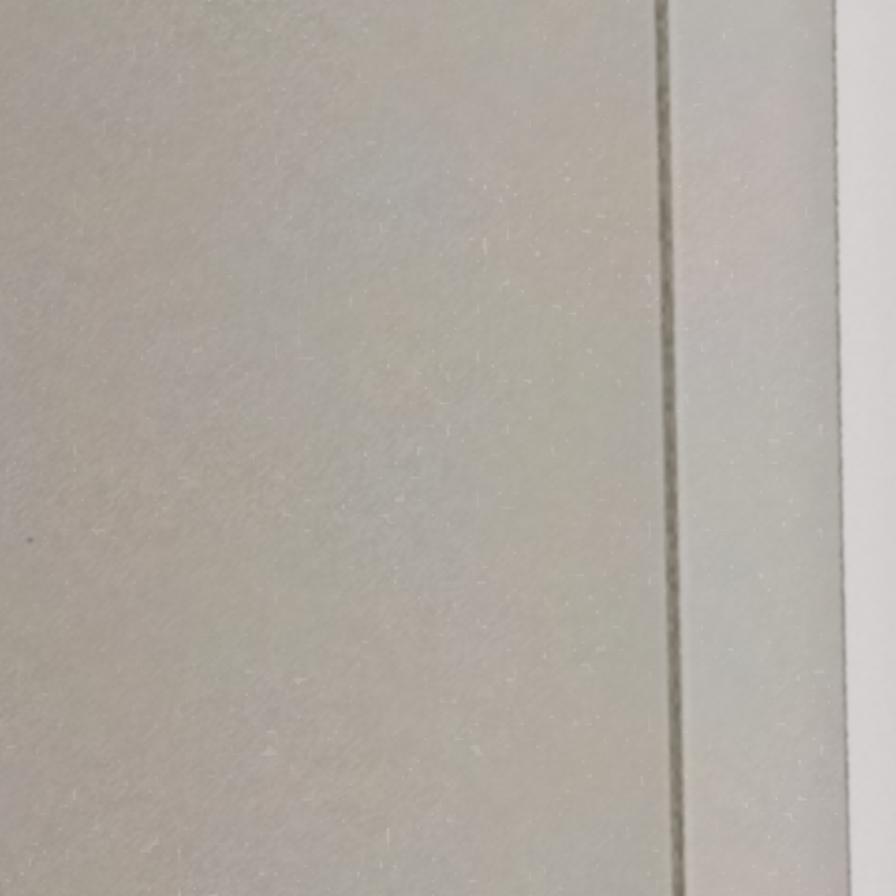
Write a three.js fragment shader that draws this texture.

```glsl
// Matte grey-beige panel with a thin vertical groove and a pale strip beyond its right edge.
#define PANEL_LEFT vec3(0.640, 0.609, 0.574)
#define PANEL_RIGHT vec3(0.688, 0.665, 0.634)
#define BORDER_COLOR vec3(0.727, 0.706, 0.684)
#define STRIP_COLOR vec3(0.832, 0.820, 0.815)
#define GROOVE_COLOR vec3(0.515, 0.490, 0.445)
#define GROOVE_HALF_WIDTH 0.0072
#define GROOVE_SOFTNESS 0.0036
#define EDGE_SOFTNESS 0.0034
#define GRAIN 0.046
#define TINT 0.032

varying vec2 vUv;

float hash(vec2 p) {
  return fract(sin(dot(p, vec2(127.1, 311.7))) * 43758.5453);
}

float noise(vec2 p) {
  vec2 i = floor(p);
  vec2 f = fract(p);
  f = f * f * (3.0 - 2.0 * f);
  return mix(mix(hash(i), hash(i + vec2(1.0, 0.0)), f.x),
             mix(hash(i + vec2(0.0, 1.0)), hash(i + vec2(1.0, 1.0)), f.x), f.y);
}

// Layered noise centred on zero
float fbm(vec2 p) {
  float sum = 0.0;
  float amp = 0.5;
  for (int i = 0; i < 4; i++) {
    sum += amp * (noise(p) - 0.5);
    p = mat2(1.6, 1.2, -1.2, 1.6) * p + 7.3;
    amp *= 0.5;
  }
  return sum;
}

// Soft bump around zero
float bump(float d, float width) {
  return exp(-d * d / (width * width));
}

void main() {
  vec2 p = vUv;
  float down = 1.0 - p.y;

  // Slightly slanted lines with faintly rough borders
  float rough = (noise(p * vec2(30.0, 150.0)) - 0.5) * 0.0010;
  float grooveX = 0.738 + 0.0195 * down;
  float edgeX = 0.932 + 0.011 * down + 0.0065 * down * down;
  float grooveD = p.x - grooveX + rough;
  float edgeD = p.x - edgeX + rough;

  // Panel shading, lighter toward the right
  vec3 color = mix(PANEL_LEFT, PANEL_RIGHT, smoothstep(-0.10, 0.65, p.x));
  color = mix(color, BORDER_COLOR, smoothstep(-0.005, 0.015, grooveD));
  color -= 0.024 * smoothstep(-0.07, 0.0, edgeD);

  // Broad green, pink and blue-grey blotches
  float greenPink = fbm(p * 7.0 + 3.1);
  float blueWarm = fbm(p * 6.0 + 41.3);
  color += TINT * greenPink * vec3(-0.7, 0.4, -0.3);
  color += TINT * blueWarm * vec3(-0.4, -0.1, 1.2);

  // Fine diagonal grain over softer mottling, fading in patches and to the right
  vec2 q = vec2(p.x + p.y, p.y - p.x);
  float fine = 0.55 * (noise(q * vec2(75.0, 150.0)) - 0.5)
             + 0.45 * (noise(p * 240.0) - 0.5);
  float mottle = noise(p * 48.0 + 5.0) - 0.5;
  float patches = 0.55 + 0.9 * noise(p * 9.0 + 11.0);
  float grain = fine * patches * mix(1.0, 0.55, smoothstep(0.2, 0.7, p.x));
  color += GRAIN * grain + 0.010 * mottle;

  // Sparse pale flecks, and one dark speck near the left side
  color += 0.035 * smoothstep(0.86, 0.98, noise(p * 120.0 + 31.0)) * patches;
  color -= 0.13 * bump(length(p - vec2(0.034, 0.397)), 0.0035);

  // Pale lips beside the groove
  color += 0.022 * bump(grooveD - 0.0135, 0.005);
  color += 0.014 * bump(grooveD + 0.0125, 0.004);

  // Groove with a grainy floor, slightly deeper toward one drifting side
  float groove = 1.0 - smoothstep(GROOVE_HALF_WIDTH - GROOVE_SOFTNESS,
                                  GROOVE_HALF_WIDTH + GROOVE_SOFTNESS, abs(grooveD));
  float deepLine = bump(grooveD - mix(-0.0030, 0.0025, down), 0.0042);
  vec3 grooveShade = GROOVE_COLOR + 0.030 - 0.045 * deepLine;
  grooveShade += 0.09 * (noise(p * vec2(200.0, 110.0)) - 0.5);
  color = mix(color, grooveShade, groove);

  // Pale strip behind a thin, grainy shadowed edge
  vec3 strip = STRIP_COLOR + 0.015 * fine - 0.012 * smoothstep(0.02, 0.06, edgeD);
  color = mix(color, strip, smoothstep(-EDGE_SOFTNESS, EDGE_SOFTNESS, edgeD));
  float edgeShadow = 0.06 + 0.08 * noise(p * vec2(60.0, 150.0));
  color -= edgeShadow * bump(edgeD + 0.0012, 0.0032);

  gl_FragColor = vec4(color, 1.0);
}
```
